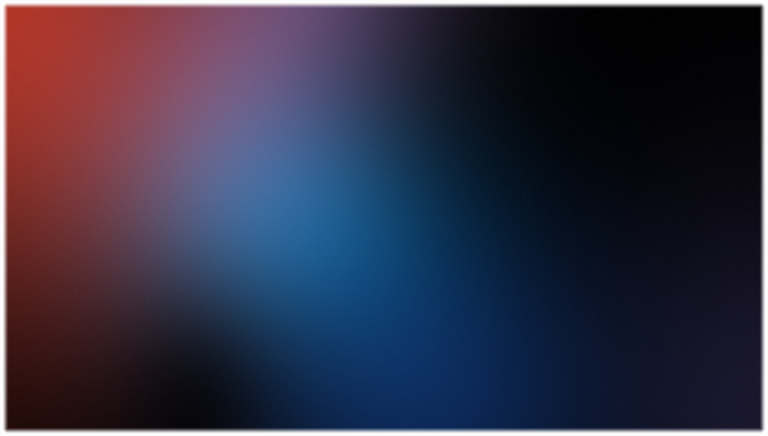
Write a WebGL 2 fragment shader that draws this background.

```glsl
#version 300 es
precision highp float;
// A dark blurred backdrop: red, mauve, blue and navy glows melting into black.
// Each glow is an elliptical Gaussian added to the sum; a shadow dims the foot,
// then a faint grain hides banding and a soft pale frame closes the edges.

uniform vec2 u_resolution;
out vec4 outColor;

const vec3 RED   = vec3(0.68, 0.20, 0.14);
const vec3 MAUVE = vec3(0.31, 0.25, 0.40);
const vec3 CYAN  = vec3(0.00, 0.27, 0.39);
const vec3 BLUE  = vec3(0.045, 0.155, 0.34);
const vec3 NAVY  = vec3(0.10, 0.085, 0.165);
const vec3 FRAME = vec3(0.99);

float hash(vec2 cell) {
    return fract(sin(dot(cell, vec2(127.1, 311.7))) * 43758.5453);
}

// Elliptical falloff; lean shifts the centre sideways with height.
float glow(vec2 p, vec2 center, vec2 radius, float lean) {
    vec2 d = p - center;
    d.x -= lean * d.y;
    d /= radius;
    return exp(-dot(d, d));
}

// Signed distance to a rounded box, negative inside.
float roundedBox(vec2 p, vec2 halfSize, float corner) {
    vec2 q = abs(p) - halfSize + corner;
    return length(max(q, 0.0)) + min(max(q.x, q.y), 0.0) - corner;
}

vec3 backdrop(vec2 p, float aspect) {
    vec3 color = RED * glow(p, vec2(0.0, 1.0), vec2(0.50, 0.75), 0.0);
    color += MAUVE * glow(p, vec2(0.67, 1.0), vec2(0.35, 0.53), 0.35);
    color += CYAN * glow(p, vec2(0.66, 0.50), vec2(0.37, 0.30), 0.0);
    color += BLUE * glow(p, vec2(0.97, 0.10), vec2(0.42), 0.0);
    color += NAVY * glow(p, vec2(aspect, 0.05), vec2(0.36, 0.55), 0.0);

    // Shadow between the red and blue glows
    float shadow = glow(p, vec2(0.44, 0.05), vec2(0.16, 0.22), 0.0);
    return color * (1.0 - 0.6 * shadow);
}

void main() {
    // Canvas height is one unit
    vec2 p = gl_FragCoord.xy / u_resolution.y;
    float aspect = u_resolution.x / u_resolution.y;
    vec3 color = backdrop(p, aspect);

    // Fine grain
    color += (hash(floor(p * 290.0)) - 0.5) * 0.008;

    // Soft frame
    vec2 halfCanvas = 0.5 * vec2(aspect, 1.0);
    float edge = roundedBox(p - halfCanvas, halfCanvas - 0.0125, 0.006);
    color = mix(color, FRAME, smoothstep(-0.008, 0.008, edge));

    outColor = vec4(clamp(color, 0.0, 1.0), 1.0);
}
```
